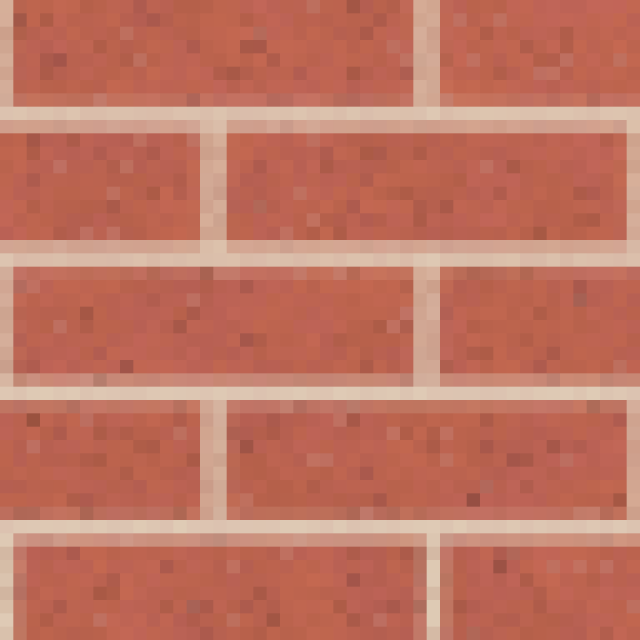
Reproduce this texture procedurally as a Shadertoy shader.

```glsl
const float CELLS = 48.0;                 // colour blocks across the canvas
const vec2  PITCH = vec2(2.0 / 3.0, 3.0 / 14.0);  // brick spacing
const float FIRST_BED = 0.173;            // height of the lowest bed joint
const float BED_WIDTH = 0.0325;
const float HEAD_WIDTH = 0.0305;
const float BOTTOM_DRIFT = 0.0104;        // sideways slip of the lowest course
const float HALO = 0.13;                  // mortar dust on brick edges
const float SPECK_SHARE = 0.10;
const float PIT_SHARE = 0.018;
const int   SAMPLES = 3;                  // antialiasing samples per axis

const vec3 BRICK_ORANGE = vec3(0.745, 0.395, 0.305);
const vec3 BRICK_ROSE   = vec3(0.735, 0.385, 0.335);
const vec3 BRICK_PALE   = vec3(0.755, 0.470, 0.415);
const vec3 MORTAR       = vec3(0.875, 0.795, 0.710);
const vec3 MORTAR_PINK  = vec3(0.855, 0.745, 0.680);
const vec3 MORTAR_GRIME = vec3(0.790, 0.660, 0.580);

float hash(vec2 p) {
    vec3 q = fract(p.xyx * 0.1031);
    q += dot(q, q.yzx + 33.33);
    return fract((q.x + q.y) * q.z);
}

float valueNoise(vec2 p) {
    vec2 i = floor(p), f = fract(p);
    f = f * f * (3.0 - 2.0 * f);
    return mix(mix(hash(i), hash(i + vec2(1, 0)), f.x),
               mix(hash(i + vec2(0, 1)), hash(i + vec2(1, 1)), f.x), f.y);
}

// Share of a block filled by a joint whose centre lies at the given distance
float jointCover(float dist, float width) {
    float size = 1.0 / CELLS;
    float cover = clamp((0.5 * (width + size) - dist) / size, 0.0, 1.0);
    float dust = HALO * (1.0 - smoothstep(1.3 * size, 1.6 * size, dist));
    return max(cover, dust);
}

// Distance to the nearest multiple of the period
float repeatDistance(float x, float period) {
    return abs(x - period * round(x / period));
}

vec3 brickColor(vec2 cell, vec2 brick) {
    float hue = 0.6 * valueNoise(cell * 0.3 + 17.0) + 0.4 * hash(cell + 51.0);
    vec3 color = mix(BRICK_ORANGE, BRICK_ROSE, smoothstep(0.25, 0.8, hue));

    // Uneven firing: whole bricks, soft patches and single blocks
    float patches = valueNoise(cell * 0.22 + 73.0);
    color *= 0.99 + 0.025 * (hash(brick + 9.0) - 0.5)
           + 0.05 * (patches - 0.5) + 0.05 * (hash(cell + 5.0) - 0.5);

    // Dark specks gather in patches; deep pits and pale grains are rare
    float cluster = 2.0 * valueNoise(cell * 0.35 + 31.0);
    float speck = step(hash(cell + 113.0), SPECK_SHARE * cluster);
    float pit = step(hash(cell + 211.0), PIT_SHARE * cluster);
    float pale = step(hash(cell + 307.0), 0.035);
    color = mix(color, BRICK_PALE, 0.6 * pale);
    return color * (1.0 - 0.07 * speck) * (1.0 - 0.12 * pit);
}

vec3 wallColor(vec2 cell) {
    vec2 p = (cell + 0.5) / CELLS;

    // Running bond: each course slides by half a brick
    float course = floor((p.y - FIRST_BED) / PITCH.y) + 1.0;
    float shift = 0.5 * PITCH.x * mod(course, 2.0)
                + BOTTOM_DRIFT * exp2(-3.0 * course);
    float x = p.x - shift;
    vec2 brick = vec2(floor(x / PITCH.x), course) + 20.0;

    float bed = jointCover(repeatDistance(p.y - FIRST_BED, PITCH.y), BED_WIDTH);
    float head = jointCover(repeatDistance(x, PITCH.x), HEAD_WIDTH);

    // Mortar: clean bed joints, stained head joints
    float wear = hash(cell + 401.0);
    vec3 bedColor = mix(MORTAR, MORTAR_PINK, 0.7 * wear);
    vec3 headColor = mix(MORTAR, MORTAR_GRIME, 0.65 * wear);
    vec3 color = mix(brickColor(cell, brick), headColor, head);
    return mix(color, bedColor, bed);
}

void mainImage(out vec4 fragColor, in vec2 fragCoord) {
    vec3 sum = vec3(0.0);
    for (int j = 0; j < SAMPLES; j++) {
        for (int i = 0; i < SAMPLES; i++) {
            vec2 offset = (vec2(i, j) + 0.5) / float(SAMPLES) - 0.5;
            vec2 uv = (fragCoord + offset) / iResolution.xy;
            sum += wallColor(floor(uv * CELLS));
        }
    }
    fragColor = vec4(sum / float(SAMPLES * SAMPLES), 1.0);
}
```
